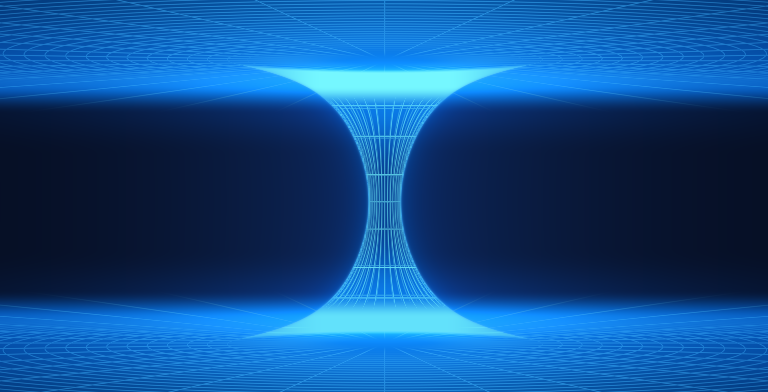
This background is drawn by a WebGL 2 fragment shader. Its source:

```glsl
#version 300 es
precision highp float;

uniform vec2 u_resolution;
out vec4 fragColor;

// Layout, in units of the canvas height
const vec2 CENTER = vec2(0.501, 0.485);
const float THROAT = 0.041;        // half width of the neck
const float MOUTH_Y = 0.347;       // height of the funnel tips
const float RIM_Y = 0.333;         // height of the rim in the middle
const float PLANE_Y = 0.36;        // height where the plane's axis appears
const float PLANE_SCALE = 0.23;
const float RING_STEP = 0.0115;
const float SPOKES = 36.0;
const float LINE = 0.0011;         // half thickness of a line
const float TAU = 6.2831853;

// Colours
const vec3 NIGHT = vec3(0.022, 0.055, 0.135);
const vec3 NAVY = vec3(0.045, 0.125, 0.29);
const vec3 DEEP = vec3(0.015, 0.27, 0.60);
const vec3 AZURE = vec3(0.04, 0.48, 0.91);
const vec3 SKY = vec3(0.24, 0.70, 0.99);
const vec3 CYAN = vec3(0.46, 0.97, 1.0);

// Lines at whole values of v; slope is the change of v per canvas height
float gridLine(float v, float slope) {
    float d = abs(fract(v + 0.5) - 0.5);
    float halfWidth = LINE * slope;
    float px = slope / u_resolution.y;
    float cover = 1.0 - smoothstep(max(halfWidth - 0.6 * px, 0.0), halfWidth + 0.6 * px, d);
    return mix(cover, min(2.0 * halfWidth, 1.0), smoothstep(0.3, 0.7, px));
}

float slopeOf(float v) {
    return length(vec2(dFdx(v), dFdy(v))) * u_resolution.y;
}

// Half width of the funnel at distance q from the throat
float funnelWidth(float q) {
    return THROAT + 1.4 * q * q + 0.147 * pow(min(q, 0.4) / MOUTH_Y, 8.0);
}

// Rings and spokes on a plane seen in perspective
float planeGrid(float x, float q) {
    float depth = PLANE_Y / max(q, 0.15);
    vec2 ground = vec2(x * depth * PLANE_SCALE, depth - 1.0);
    float r = length(ground);
    float ring = r / RING_STEP;
    float rings = gridLine(ring, slopeOf(ring)) * smoothstep(0.04, 0.12, r);

    vec2 gx = dFdx(ground), gy = dFdy(ground);
    vec2 turn = vec2(ground.x * gx.y - ground.y * gx.x, ground.x * gy.y - ground.y * gy.x);
    float spokeSlope = length(turn) / max(r * r, 1e-5) * SPOKES / TAU * u_resolution.y;
    float spoke = atan(ground.x, ground.y) * SPOKES / TAU;
    float spokes = gridLine(spoke, spokeSlope) * smoothstep(0.02, 0.07, r);
    return max(rings * 0.55 * smoothstep(0.27, 0.33, q), spokes * 0.6);
}

// Lines along the funnel and around it
float funnelGrid(float x, float q, float width) {
    float along = asin(clamp(x / width, -0.999, 0.999)) * SPOKES / TAU;
    float around = 16.5 * q - 30.0 * q * q + 3500.0 * pow(q, 6.0);
    float slope = 16.5 - 60.0 * q + 21000.0 * pow(q, 5.0);
    return max(gridLine(along, slopeOf(along)) * 0.75, gridLine(around, slope));
}

void main() {
    vec2 p = (gl_FragCoord.xy - CENTER * u_resolution) / u_resolution.y;
    float q = abs(p.y);
    float ax = abs(p.x);
    float px = 1.0 / u_resolution.y;
    float width = funnelWidth(q);

    // Dark space between the planes, lit beside the neck
    float gap = max(ax - width, 0.0);
    vec3 color = mix(NIGHT, NAVY, exp(-pow(ax / 0.62, 2.0)));
    color += vec3(0.0, 0.05, 0.14) * exp(-gap / 0.13);
    color = mix(color, DEEP, 0.75 * exp(-gap / 0.028));
    color += vec3(0.0, 0.07, 0.17) * smoothstep(0.12, 0.27, q) * exp(-ax * ax);

    // Planes above and below
    vec3 plane = mix(DEEP, AZURE, exp(-pow(ax / 0.72, 2.0)));
    plane *= 1.0 - 0.25 * smoothstep(0.36, 0.52, q);
    float band = exp(-pow((q - 0.305) / 0.045, 2.0));
    plane += vec3(0.02, 0.13, 0.17) * band * exp(-pow(ax / 0.6, 2.0));
    plane += vec3(0.0, 0.05, 0.10) * band;
    float fade = smoothstep(0.225, 0.295, q);
    float lines = planeGrid(p.x, q);
    plane = mix(plane, SKY, lines * (0.45 + 0.55 * exp(-ax * ax)));
    color = mix(color, plane, fade);

    // Funnel body, filling with light towards its mouth
    float rim = RIM_Y + 0.11 * ax * ax;
    float inside = 1.0 - smoothstep(-px, px, ax - width);
    inside *= 1.0 - smoothstep(-0.003 - px, 0.003 + px, q - rim);
    float front = funnelGrid(p.x, q, width);
    float back = funnelGrid(p.x, q * 1.03, width * 0.9) * step(ax, width * 0.9);
    float grid = max(front, 0.5 * back);
    float side = p.y > 0.0 ? 1.0 : 0.82;
    float fill = smoothstep(0.235, 0.295, q) * side * (1.0 - 0.35 * smoothstep(0.15, 0.36, ax));
    vec3 body = mix(vec3(0.02, 0.25, 0.58), AZURE, smoothstep(0.06, 0.25, q));
    body = mix(body, CYAN, max(fill, grid * 0.8));
    color = mix(color, body, inside);

    // Bright outline and the glow above the rim
    float slant = sqrt(1.0 + pow(2.8 * q + 3.4 * pow(q / MOUTH_Y, 7.0), 2.0));
    float outline = exp(-abs(ax - width) / slant / 0.0022) * step(q, rim);
    color = mix(color, SKY, 0.7 * outline);
    float halo = exp(-abs(q - rim) / 0.012) * exp(-pow(ax / 0.25, 4.0));
    color += vec3(0.04, 0.14, 0.09) * halo * (1.0 - inside);

    fragColor = vec4(clamp(color, 0.0, 1.0), 1.0);
}
```
